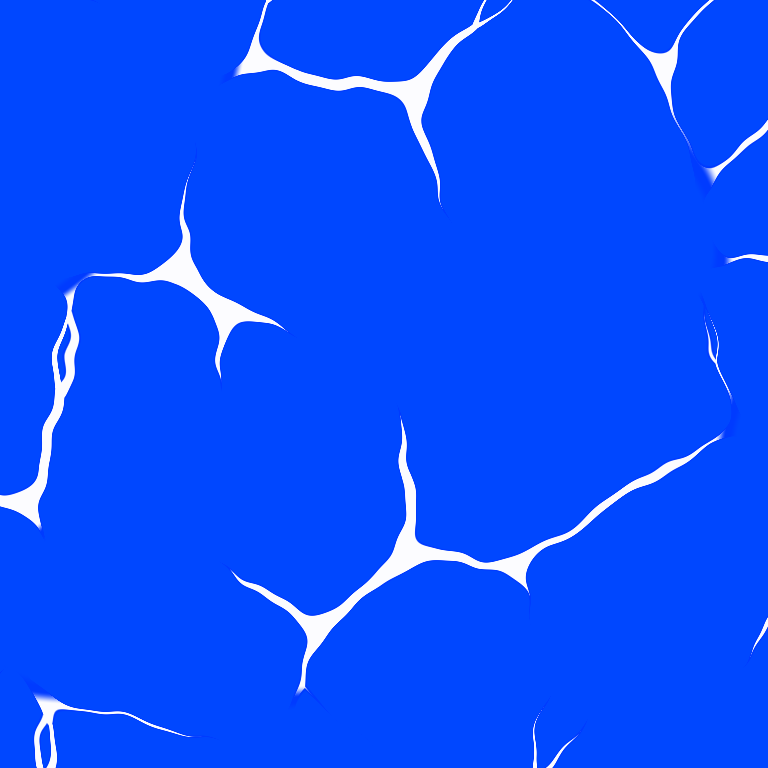
Reproduce this texture procedurally as a three.js fragment shader.

```glsl
varying vec2 vUv;

vec2 hash2(vec2 c) {
  return fract(sin(vec2(dot(c, vec2(127.1, 311.7)), dot(c, vec2(269.5, 183.3)))) * 43758.5453);
}

vec2 cellPoint(vec2 c) {
  return c + 0.1 + 0.8 * hash2(c + 7.0);
}

float smoothMin(float a, float b, float k) {
  float h = max(k - abs(a - b), 0.0) / k;
  return min(a, b) - 0.25 * h * h * k;
}

// Distance to the nearest cell border, webbed where borders meet
float borderDistance(vec2 p) {
  vec2 home = floor(p);
  vec2 nearestCell = home;
  vec2 toNearest = vec2(9.0);
  for (int y = -1; y <= 1; y++) {
    for (int x = -1; x <= 1; x++) {
      vec2 c = home + vec2(float(x), float(y));
      vec2 r = cellPoint(c) - p;
      if (dot(r, r) < dot(toNearest, toNearest)) {
        toNearest = r;
        nearestCell = c;
      }
    }
  }
  float d = 1.0;
  for (int y = -2; y <= 2; y++) {
    for (int x = -2; x <= 2; x++) {
      if (x == 0 && y == 0) continue;
      vec2 r = cellPoint(nearestCell + vec2(float(x), float(y))) - p;
      float side = dot(0.5 * (toNearest + r), normalize(r - toNearest));
      d = smoothMin(d, side, 0.13);
    }
  }
  return d;
}

// Slow bends plus fine wobble along the veins
vec2 warp(vec2 p) {
  vec2 q = p + 0.018 * sin(9.0 * p.yx + vec2(1.0, 4.0));
  q += 0.0038 * sin(58.0 * p.yx + 3.0 * sin(8.0 * p));
  return q + 0.0012 * sin(125.0 * p.yx + 4.0 * sin(13.0 * p));
}

// Half width of a vein; below zero the vein tapers out
float veinHalfWidth(vec2 p) {
  float s = sin(9.0 * p.x + 3.0 * sin(5.0 * p.y + 0.6)) + sin(11.0 * p.y + 3.0 * sin(4.0 * p.x + 2.0));
  return clamp(0.001 + 0.0045 * s, -0.006, 0.0068);
}

// Offset that splits a vein into two strands around an eye
float eyeGap(vec2 p) {
  float s = sin(13.0 * p.x + 1.0 + 2.0 * sin(7.0 * p.y)) * sin(12.0 * p.y + 2.0 * sin(6.0 * p.x));
  return 0.04 * max(s - 0.45, 0.0);
}

void main() {
  const float cellsAcross = 3.2;
  float border = max(borderDistance(warp(vUv) * cellsAcross) / cellsAcross, 0.0);
  float gap = eyeGap(vUv);
  float halfWidth = veinHalfWidth(vUv) * mix(1.0, 0.6, smoothstep(0.0, 0.012, gap));
  float d = abs(border - gap) - halfWidth;

  vec3 blue = vec3(0.0, 0.28, 1.0);
  vec3 rimBlue = vec3(0.0, 0.23, 1.0);
  vec3 white = vec3(0.99, 0.99, 1.0);

  // Thin darker rim, then the crisp white vein
  float rim = 1.0 - smoothstep(0.001, 0.002, d);
  float vein = 1.0 - smoothstep(-0.0006, 0.0006, d);
  gl_FragColor = vec4(mix(mix(blue, rimBlue, rim), white, vein), 1.0);
}
```
